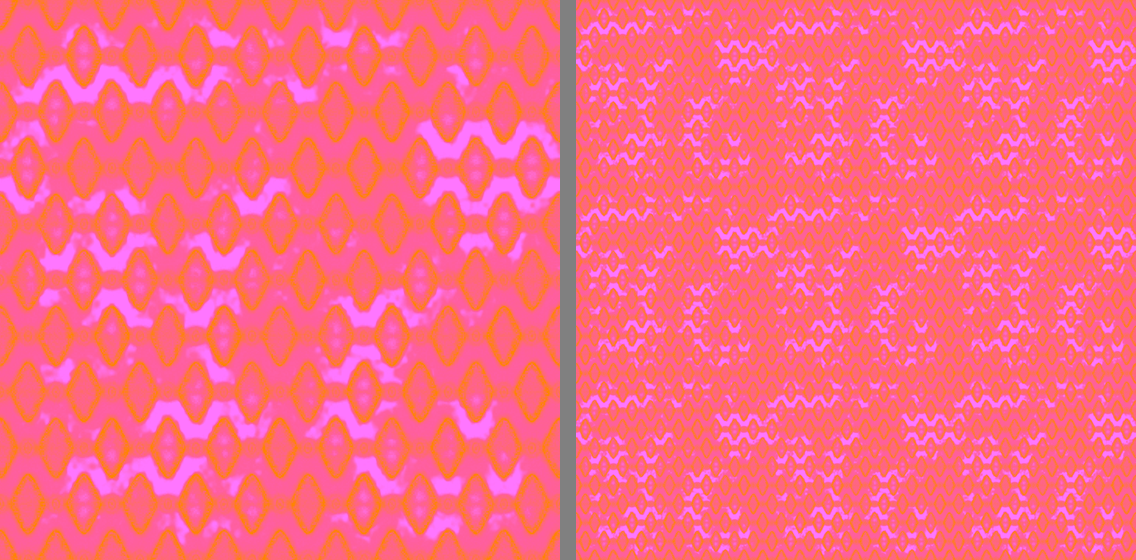
Left, the tile; right, the same tile 3 across and 3 down.
Give the GLSL for this pattern, as a Shadertoy shader.

```glsl
// Ten staggered rows of ten rounded diamonds, with small ringed beads between them.
// One scalar "tone" is built from distances, wrapping noise and grain, then
// mapped to a ramp that runs from orange through pink to magenta.

#define REPEATS 10.0
#define EDGE_NORMAL vec2(0.914, 0.406)
#define CORNER_ROUND vec2(0.117, 0.05)
#define DIAMOND_SIZE 0.323
#define RIM_TONE 0.23
#define CORE_TONE 0.52
#define GROUND_TONE 0.635
#define BLOOM_LEVEL 0.535
#define BLOOM_GAIN 0.36
#define GRAIN 0.55

float hash(vec2 p) {
    return fract(sin(dot(p, vec2(127.1, 311.7))) * 43758.5453);
}

// Value noise that wraps after "period" lattice steps over the canvas.
float wrapNoise(vec2 uv, vec2 period) {
    vec2 p = uv * period;
    vec2 i = floor(p), f = fract(p);
    f = f * f * (3.0 - 2.0 * f);
    vec2 a = mod(i, period), b = mod(i + 1.0, period);
    return mix(mix(hash(a), hash(vec2(b.x, a.y)), f.x),
               mix(hash(vec2(a.x, b.y)), hash(b), f.x), f.y);
}

// Broad clouds with frayed detail.
float clouds(vec2 uv) {
    float sum = 0.36 * wrapNoise(uv, vec2(6.0, 7.0));
    vec2 period = vec2(13.0, 12.0);
    float weight = 0.30;
    for (int i = 0; i < 4; i++) {
        sum += weight * wrapNoise(uv, period);
        period *= 2.0;
        weight *= 0.55;
    }
    return sum / 0.966;
}

// Approximate signed distance to a diamond with rounded tips.
float diamond(vec2 q) {
    vec2 s = sqrt(q * q + CORNER_ROUND * CORNER_ROUND);
    float slope = length(EDGE_NORMAL * q / s);
    return (dot(s, EDGE_NORMAL) - DIAMOND_SIZE) / max(slope, 0.4);
}

float bell(float x, float width) {
    return exp(-x * x / (width * width));
}

// Position relative to the diamond centre nearest in the given row.
vec2 rowLocal(vec2 p, float row) {
    float shift = 0.5 * mod(row, 2.0);
    return vec2(fract(p.x - shift + 0.5) - 0.5, p.y - row);
}

vec3 ramp(float tone) {
    return vec3(1.0, 0.37 + 0.24 * abs(tone - 0.62), tone);
}

void mainImage(out vec4 fragColor, in vec2 fragCoord) {
    vec2 uv = fragCoord / iResolution.xy;
    vec2 p = uv * REPEATS;
    float nearRow = floor(p.y + 0.5);

    // Nearest diamond, including those reaching in from adjacent rows.
    float d = 10.0;
    vec2 q = vec2(0.0), id = vec2(0.0);
    for (int j = -1; j <= 1; j++) {
        float row = nearRow + float(j);
        vec2 local = rowLocal(p, row);
        float dist = diamond(local);
        if (dist < d) {
            d = dist;
            q = local;
            id = mod(floor(vec2(p.x - local.x, row) * 2.0 + 0.5), 2.0 * REPEATS);
        }
    }

    // Bead midway between the diamonds of this row.
    vec2 bead = rowLocal(p, nearRow);
    bead.x = 0.5 - abs(bead.x);
    float e = length(bead * vec2(1.0, 0.9));
    float oval = length(bead * vec2(1.25, 0.85));

    float cloud = clouds(uv);
    float grain = wrapNoise(uv, vec2(360.0)) - 0.5;
    float fray = wrapNoise(uv, vec2(120.0, 90.0)) - 0.5;
    float inside = smoothstep(0.012, -0.012, d);
    float rim = bell(d + 0.04, 0.06);

    // Ground with soft halos around diamonds and along the rows.
    float ground = mix(0.45, GROUND_TONE, smoothstep(-0.01, 0.10, d + 0.05 * fray));
    ground -= 0.10 * bell(bead.y, 0.13) + 0.07 * bell(e, 0.15);
    ground += 0.16 * (cloud - 0.5);

    // Diamond body, its rim strength varying from one repeat to the next.
    float body = mix(RIM_TONE + 0.10 * (hash(id) - 0.5), CORE_TONE,
                     smoothstep(0.03, 0.17, -d + 0.08 * fray));
    body -= 0.05 * bell(q.y, 0.06);
    float tone = mix(ground, body, inside);

    // Fine rim line, pressed harder at the upper and lower tips.
    tone -= 0.10 * bell(d, 0.022);
    tone -= 0.15 * bell(d, 0.018) * smoothstep(0.28, 0.48, abs(q.y));
    tone += 0.12 * bell(d + 0.045, 0.018) * smoothstep(0.3, 0.48, q.y);

    // Bead rings and centre.
    tone -= 0.09 * bell(e - 0.145, 0.028) + 0.15 * bell(oval - 0.075, 0.02);
    tone -= 0.17 * bell(oval, 0.03);

    // Magenta bloom in the open ground and, fainter, inside the diamonds.
    float open = smoothstep(0.015, 0.075, d + 0.06 * fray);
    open *= smoothstep(0.13, 0.22, length(bead * vec2(0.6, 1.0)));
    float spots = 0.8 * inside * bell(q.x, 0.12) * bell(abs(q.y) - 0.13, 0.13);
    float bloom = smoothstep(BLOOM_LEVEL - 0.05, BLOOM_LEVEL + 0.05, cloud + 0.07 * fray);
    tone += BLOOM_GAIN * bloom * (open + spots);

    tone += GRAIN * grain * (0.06 + 0.6 * rim + 0.3 * bell(e, 0.15) + 0.15 * inside);
    fragColor = vec4(ramp(clamp(tone, 0.0, 1.0)), 1.0);
}
```
